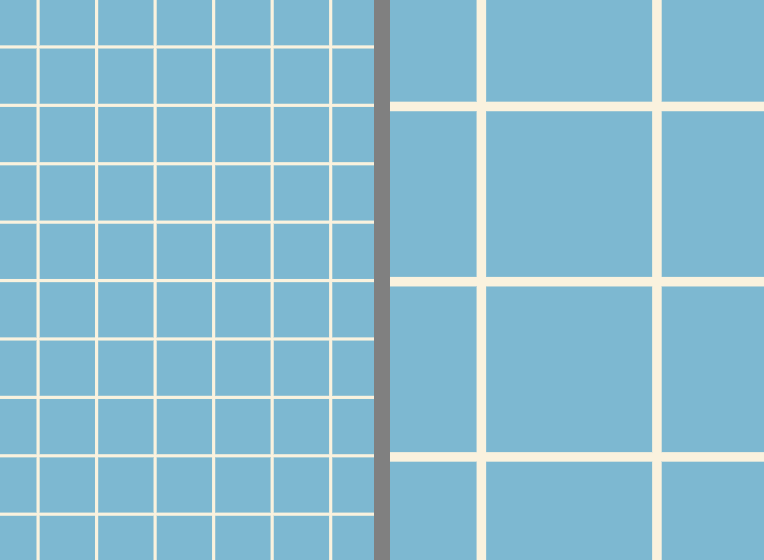
Left, the full canvas; right, a detail of the centre.
Write a Shadertoy shader that draws this pattern.

```glsl
// Lengths are fractions of the canvas height
#define PITCH vec2(0.1045, 0.1043)
#define FIRST_LINE vec2(0.0680, 0.0818)
#define LINE_WIDTH 0.0057
#define TILE_BLUE vec3(0.49, 0.72, 0.82)
#define LINE_CREAM vec3(0.98, 0.95, 0.87)

// Distance to the nearest grid line along each axis
vec2 gridDistance(vec2 p) {
    vec2 cell = fract((p - FIRST_LINE) / PITCH + 0.5) - 0.5;
    return abs(cell) * PITCH;
}

void mainImage(out vec4 fragColor, in vec2 fragCoord) {
    vec2 p = fragCoord / iResolution.y;
    float pixel = 1.0 / iResolution.y;

    // Antialiased coverage of the vertical and horizontal lines
    vec2 coverage = clamp((0.5 * LINE_WIDTH - gridDistance(p)) / pixel + 0.5, 0.0, 1.0);
    float line = max(coverage.x, coverage.y);

    fragColor = vec4(mix(TILE_BLUE, LINE_CREAM, line), 1.0);
}
```
